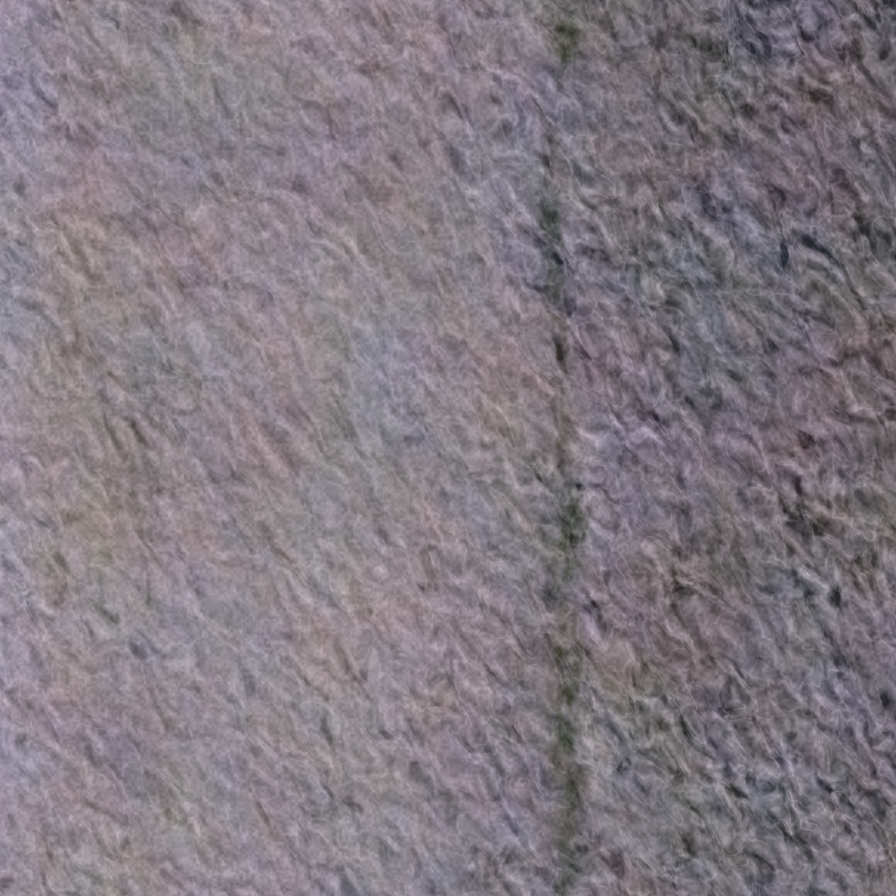
Write a Shadertoy shader that draws this texture.

```glsl
// Weathered grey-mauve stone face with fine pitted grain and a ragged vertical crack
#define GRAIN_SCALE 78.0
#define RELIEF 0.30
#define PIT_DEPTH 0.13
#define WISP_LIGHT 0.06
#define SPECKLE 0.09
#define LIT_TONE 0.572
#define SHADE_TONE 0.462
#define CRACK_X 0.622
#define CRACK_DEPTH 0.17
#define STONE_TINT vec3(1.0, 0.937, 1.0)

float hash(vec2 p) {
    vec3 q = fract(vec3(p.xyx) * 0.1031);
    q += dot(q, q.yzx + 33.33);
    return fract((q.x + q.y) * q.z);
}

float noise(vec2 p) {
    vec2 i = floor(p), f = fract(p);
    f = f * f * (3.0 - 2.0 * f);
    return mix(mix(hash(i), hash(i + vec2(1, 0)), f.x),
               mix(hash(i + vec2(0, 1)), hash(i + vec2(1, 1)), f.x), f.y);
}

float fbm(vec2 p) {
    float sum = 0.0, weight = 0.53;
    for (int i = 0; i < 3; i++) {
        sum += weight * noise(p);
        p = mat2(1.6, 1.2, -1.2, 1.6) * p + 17.3;
        weight *= 0.55;
    }
    return sum;
}

float segmentDistance(vec2 p, vec2 a, vec2 b) {
    vec2 ab = b - a;
    return length(p - a - ab * clamp(dot(p - a, ab) / dot(ab, ab), 0.0, 1.0));
}

float band(float x, float centre, float halfWidth) {
    float t = (x - centre) / halfWidth;
    return exp(-t * t);
}

// Grain space: leaning, slightly stretched and warped
vec2 grainSpace(vec2 p) {
    vec2 q = vec2(p.x + 0.42 * p.y, 0.68 * p.y - 0.1 * p.x) * GRAIN_SCALE;
    return q + 1.1 * vec2(noise(q * 0.6 + 5.0), noise(q * 0.6 + 41.0));
}

// Broad light: bright left side, dark upper right, faint stains
float broadTone(vec2 p) {
    float tone = mix(LIT_TONE, SHADE_TONE, smoothstep(0.35, 0.85, p.x));
    tone -= 0.045 * smoothstep(0.55, 1.0, p.x) * smoothstep(0.35, 0.9, p.y);
    tone += 0.03 * smoothstep(0.08, 0.0, p.x);
    tone -= 0.03 * band(p.x, 0.165, 0.018) * noise(vec2(3.0, p.y * 7.0));
    return tone + 0.07 * (fbm(p * vec2(9.0, 6.0)) - 0.5);
}

// Returns the dark of the crack in x and its bright lip in y
vec2 crack(vec2 p) {
    float wander = 0.026 * (noise(vec2(p.y * 9.0, 2.0)) - 0.5)
                 + 0.018 * (fbm(vec2(p.y * 34.0, 8.0)) - 0.5);
    float x = p.x - CRACK_X - wander;
    float open = band(p.y, 0.98, 0.07) + band(p.y, 0.72, 0.07)
               + band(p.y, 0.42, 0.08) + band(p.y, 0.2, 0.1) + 0.6 * band(p.y, 0.03, 0.08);
    open = clamp(0.25 + open, 0.0, 1.0);
    float ragged = smoothstep(0.3, 0.62, fbm(p * vec2(60.0, 34.0) + 9.0));
    float dark = band(x, 0.0, 0.008 + 0.009 * open) * open * (0.3 + 0.8 * ragged);
    float lipX = x - 0.022 - 0.03 * (fbm(vec2(p.y * 26.0, p.x * 12.0)) - 0.5);
    float lipStrength = band(p.y, 0.46, 0.09) + 0.55 * band(p.y, 0.16, 0.1)
                      + 0.4 * band(p.y, 0.76, 0.06);
    float lip = band(lipX, 0.0, 0.0055) + 0.35 * band(lipX, 0.012, 0.015);
    return vec2(dark, lip * lipStrength * (0.4 + 0.8 * noise(p * 70.0)));
}

// Thin broken scratch on the left
float scratch(vec2 p) {
    vec2 q = p + 0.014 * (vec2(noise(p * 38.0), noise(p * 38.0 + 60.0)) - 0.5);
    float d = min(segmentDistance(q, vec2(0.08, 0.63), vec2(0.155, 0.44)),
                  segmentDistance(q, vec2(0.155, 0.44), vec2(0.166, 0.3)));
    return band(d, 0.0, 0.0042) * smoothstep(0.25, 0.65, noise(p * 27.0 + 3.0));
}

void mainImage(out vec4 fragColor, in vec2 fragCoord) {
    vec2 p = fragCoord / iResolution.xy;
    vec2 q = grainSpace(p);
    float roughness = mix(0.72, 1.2, smoothstep(0.42, 0.8, p.x))
                    * (0.75 + 0.5 * noise(p * 11.0 + 4.0));

    // Grain: side-lit relief, dark pits, pale wisps and fine speckle
    float height = fbm(q);
    float relief = height - fbm(q + vec2(0.55, 0.45));
    float pits = smoothstep(0.56, 0.78, fbm(q * 0.72 + 70.0));
    float ridge = 1.0 - abs(2.0 * fbm(q * 0.8 + 130.0) - 1.0);
    float wisps = smoothstep(0.86, 1.0, ridge) - 0.3;
    float tone = broadTone(p);
    tone += roughness * (RELIEF * relief - PIT_DEPTH * pits + WISP_LIGHT * wisps);
    tone += SPECKLE * (noise(p * 290.0) - 0.5);

    // Fractures
    vec2 fissure = crack(p);
    tone += 0.13 * fissure.y - CRACK_DEPTH * fissure.x - 0.11 * scratch(p);
    tone = clamp(tone, 0.17, 0.76);

    // Colour: mauve stone with blue, pink and brown patches, olive in the crack
    vec3 color = tone * STONE_TINT;
    float warmth = fbm(p * 7.0 + 20.0) - 0.5 + 0.5 * (noise(q * 0.5 + 9.0) - 0.5);
    float pink = noise(p * 10.0 + 50.0) - 0.5 + 0.6 * (noise(q * 0.6 + 33.0) - 0.5);
    warmth += 0.22 * band(p.x, 0.1, 0.07) - 0.2 * band(p.x, 0.0, 0.04);
    color += warmth * vec3(0.045, 0.008, -0.06) + pink * vec3(0.018, -0.018, 0.012);
    color += fissure.x * vec3(-0.005, 0.015, -0.035);
    fragColor = vec4(color, 1.0);
}
```
